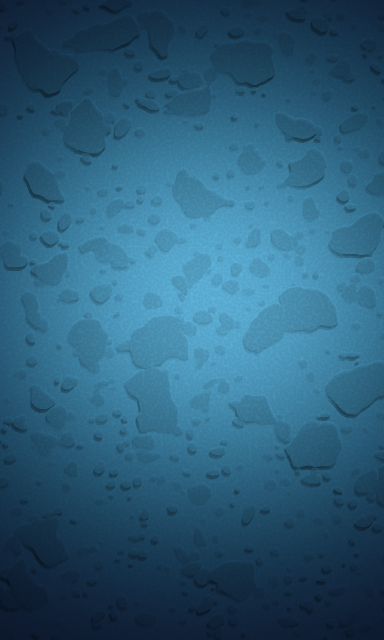
Give the GLSL for this texture, as a Shadertoy shader.

```glsl
// Irregular water drops on a softly grained blue surface under a central glow.
#define GLOW_CENTER vec2(0.332, 0.542)
#define GLOW_SIZE 0.31
#define GLOW_WIDEN 0.90
#define BODY_SHADE 0.11
#define RIM_SHADE 0.36
#define RIM_LIGHT 0.07
#define RIM_OFFSET vec2(0.0012, 0.0030)
#define GRAIN_SCALE 210.0
#define GRAIN_AMOUNT 0.09

vec2 hash2(vec2 p) {
    vec3 q = fract(p.xyx * vec3(0.1031, 0.1030, 0.0973));
    q += dot(q, q.yzx + 33.33);
    return fract((q.xx + q.yz) * q.zy);
}

// Layered sines bend round cells into uneven puddles.
vec2 ripple(vec2 p) {
    vec2 w = vec2(0.0);
    float amplitude = 0.012, frequency = 32.0;
    for (int i = 0; i < 3; i++) {
        w += amplitude * sin(p.yx * frequency + vec2(1.3, 4.1) * float(i + 1)
                             + 1.7 * sin(p * frequency * 0.73));
        p = mat2(0.8, 0.6, -0.6, 0.8) * p;
        amplitude *= 0.48;
        frequency *= 2.1;
    }
    return w;
}

// Distance to the nearest drop in a jittered grid.
float dropDistance(vec2 p, float cellSize, float density, float seed) {
    vec2 g = p / cellSize;
    vec2 cell = floor(g);
    float nearest = 1.0;
    for (int y = -1; y <= 1; y++)
    for (int x = -1; x <= 1; x++) {
        vec2 id = cell + vec2(x, y);
        vec2 jitter = hash2(id + seed);
        vec2 kind = hash2(id + seed + 57.0);
        if (kind.x > density) continue;
        vec2 d = g - id - 0.15 - 0.7 * jitter;
        d.y *= mix(0.9, 1.5, jitter.x);
        nearest = min(nearest, length(d) - mix(0.16, 0.43, kind.y));
    }
    return nearest * cellSize;
}

float coverage(float d) {
    float soft = max(0.0011, 0.8 / iResolution.y);
    return 1.0 - smoothstep(-soft, soft, d);
}

// Large puddles, medium drops and fine beads share one height mask.
float wetness(vec2 p) {
    vec2 w = ripple(p);
    float large = coverage(dropDistance(p + w, 0.108, 0.58, 11.0));
    float medium = coverage(dropDistance(p + w * 0.55, 0.043, 0.46, 83.0));
    float fine = coverage(dropDistance(p + w * 0.25, 0.021, 0.32, 151.0));
    return max(large, max(medium * 0.8, fine * 0.65));
}

// Cellular noise for the paper-like grain.
float grain(vec2 p) {
    vec2 cell = floor(p);
    float nearest = 2.0;
    for (int y = -1; y <= 1; y++)
    for (int x = -1; x <= 1; x++) {
        vec2 id = cell + vec2(x, y);
        nearest = min(nearest, length(p - id - hash2(id)));
    }
    return nearest - 0.45;
}

// Round falloff from cyan blue to deep navy.
vec3 background(vec2 p) {
    vec2 d = (p - GLOW_CENTER) * vec2(GLOW_WIDEN, 1.0) / GLOW_SIZE;
    float light = exp(-dot(d, d));
    float tint = pow(light, 0.7);
    return vec3(0.042 + 0.30 * light, 0.05 + 0.60 * tint, 0.125 + 0.67 * tint);
}

void mainImage(out vec4 fragColor, in vec2 fragCoord) {
    vec2 p = fragCoord / iResolution.y;
    p.x += 0.5 * (0.6 - iResolution.x / iResolution.y);
    vec3 color = background(p);

    // Rims fade in the glow and vary in strength along each drop.
    float distanceToGlow = length(p - GLOW_CENTER);
    float rimFade = mix(0.2, 1.0, smoothstep(0.08, 0.32, distanceToGlow));
    float variation = 0.5 + 0.5 * sin(p.x * 39.0 + 2.0 * sin(p.y * 27.0));
    float relief = wetness(p - RIM_OFFSET) - wetness(p + RIM_OFFSET);

    float shade = 1.04 - BODY_SHADE * wetness(p);
    shade += RIM_SHADE * rimFade * variation * min(relief, 0.0);
    shade += RIM_LIGHT * rimFade * max(relief, 0.0);
    shade += GRAIN_AMOUNT * grain(p * GRAIN_SCALE);

    fragColor = vec4(clamp(color * shade, 0.0, 1.0), 1.0);
}
```
